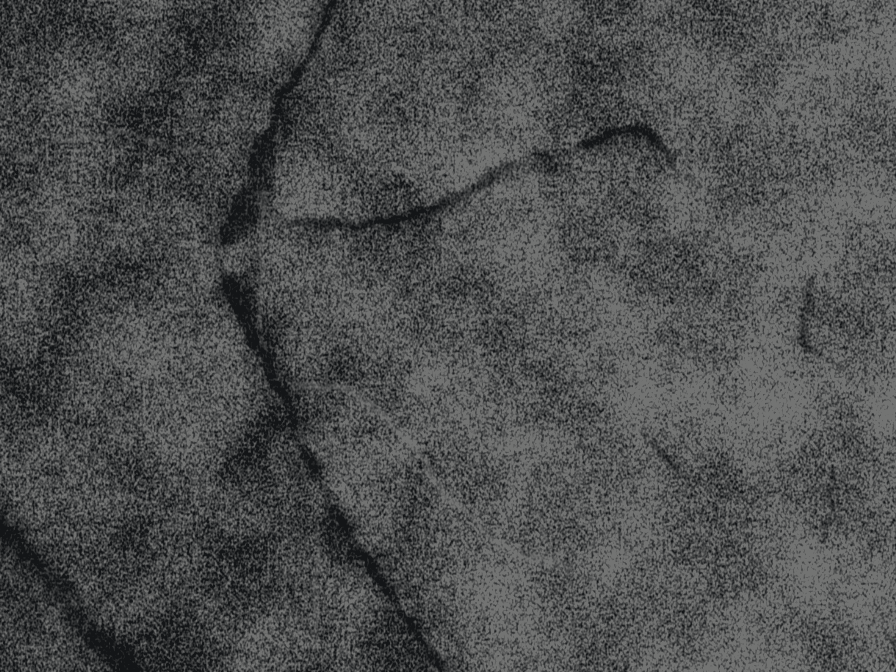
This texture is drawn by a Shadertoy shader. Its source:

```glsl
// Dark slate face: fine speckled grain over soft mottling, split by ragged cracks
// and pale veins. Gradient noise makes the grain and mottling and also bends the
// curves of the cracks; a single grey tone is then tinted cool in the darks.

const vec3  DARK_SLATE  = vec3(0.075, 0.083, 0.090);
const vec3  PALE_SLATE  = vec3(0.452, 0.455, 0.452);
const float BASE_TONE   = 0.338;   // mean brightness before cracks
const float SIDE_LIGHT  = 0.105;   // brightening toward the right
const float MOTTLE_AMP  = 0.155;
const float MOTTLE_FREQ = 6.0;
const float GRAIN_AMP   = 0.30;
const float GRAIN_FREQ  = 217.0;   // grains per canvas height
const float CRACK_DEPTH = 0.17;
const float VEIN_GLOW   = 0.085;

// Short hairline cracks, each as start.xy, end.xy
const vec4 HAIRLINES[5] = vec4[5](
    vec4(1.200, 0.585, 1.195, 0.500), vec4(1.195, 0.500, 1.270, 0.440),
    vec4(1.240, 0.300, 1.225, 0.170), vec4(0.955, 0.350, 1.025, 0.280),
    vec4(1.300, 0.100, 1.335, 0.040));

vec2 gradientAt(vec2 cell) {
    vec3 h = fract(cell.xyx * vec3(0.1031, 0.1030, 0.0973));
    h += dot(h, h.yzx + 33.33);
    float angle = 6.2832 * fract((h.x + h.y) * h.z);
    return vec2(cos(angle), sin(angle));
}

float gradientNoise(vec2 p) {
    vec2 i = floor(p), f = p - i;
    vec2 u = f * f * f * (f * (f * 6.0 - 15.0) + 10.0);
    vec2 e = vec2(1.0, 0.0);
    float low  = mix(dot(gradientAt(i), f), dot(gradientAt(i + e), f - e), u.x);
    float high = mix(dot(gradientAt(i + e.yx), f - e.yx),
                     dot(gradientAt(i + e.xx), f - e.xx), u.x);
    return mix(low, high, u.y);
}

float mottling(vec2 p) {
    float sum = 0.0, gain = 1.0;
    for (int i = 0; i < 5; i++) {
        sum += gain * gradientNoise(p);
        p = mat2(1.6, 1.2, -1.2, 1.6) * p + 17.3;
        gain *= 0.72;
    }
    return sum;
}

float grain(vec2 p) {
    vec2 q = p * vec2(1.12, 0.88) * GRAIN_FREQ;
    return gradientNoise(q + 5.37)
         + 0.75 * gradientNoise(mat2(0.8, 0.6, -0.6, 0.8) * q * 1.37 + 41.7)
         + 0.50 * gradientNoise(q * 0.43 + 83.1);
}

// Soft stroke of half width w around distance d
float stroke(float d, float w) {
    return 1.0 - smoothstep(0.15 * w, w, abs(d));
}

// Soft window that is 1 between a and b
float span(float v, float a, float b, float soft) {
    return smoothstep(a - soft, a + soft, v) * (1.0 - smoothstep(b - soft, b + soft, v));
}

float segmentDistance(vec2 p, vec2 a, vec2 b) {
    vec2 ab = b - a;
    return length(p - a - ab * clamp(dot(p - a, ab) / dot(ab, ab), 0.0, 1.0));
}

void mainImage(out vec4 fragColor, in vec2 fragCoord) {
    vec2 p = fragCoord / iResolution.y;

    // Ragged coordinates for every crack and vein
    vec2 q = p + 0.020 * vec2(gradientNoise(p * 9.0), gradientNoise(p * 9.0 + 31.0))
               + 0.011 * vec2(gradientNoise(p * 31.0 + 7.0), gradientNoise(p * 31.0 + 53.0));
    float patchy = smoothstep(-0.30, 0.25, gradientNoise(p * 17.0 + 11.0));

    // Main crack bows to the left and runs the full height
    float bow = abs(q.y - 0.62);
    float side = q.x - (0.325 + 0.35 * bow + 0.30 * bow * bow);
    float crack = stroke(side, 0.013) * mix(0.5, 1.0, patchy);
    crack += 0.55 * stroke(side, 0.055) * patchy;
    crack += 0.45 * span(side, 0.0, 0.055, 0.01) * span(q.y, 0.50, 0.80, 0.05) * patchy;

    // Side branch climbs to a peak, then falls away
    float branchY = 0.67 + 0.13 * smoothstep(0.53, 0.94, q.x)
                  - 0.085 * smoothstep(0.94, 1.08, q.x);
    float branch = stroke(q.y - branchY, 0.012) + 0.5 * stroke(q.y - branchY + 0.012, 0.032);
    crack += branch * span(q.x, 0.42, 1.06, 0.06) * mix(0.3, 0.9, patchy);

    // Broad diagonal cleft in the lower left corner
    float cleft = dot(q - vec2(0.0, 0.225), vec2(0.755, 0.656));
    crack += 0.75 * stroke(cleft, 0.030) + 0.35 * span(cleft, -0.08, 0.0, 0.02);

    // Scattered hairlines
    for (int i = 0; i < 5; i++) {
        float d = segmentDistance(q, HAIRLINES[i].xy, HAIRLINES[i].zw);
        crack += (0.65 * stroke(d, 0.008) + 0.25 * stroke(d, 0.025)) * mix(0.4, 1.0, patchy);
    }

    // Pale veins
    float slopeVein = q.y - 0.42 + 0.26 * smoothstep(0.50, 0.80, q.x);
    float arcVein = q.y - 0.795 + (q.x - 0.18) * (q.x - 0.18);
    float vein = stroke(slopeVein, 0.011) * span(q.x, 0.43, 0.84, 0.02)
               + 0.8 * stroke(arcVein, 0.008) * span(q.x, 0.02, 0.32, 0.02)
               + 0.8 * stroke(q.x - 0.39, 0.006) * span(q.y, 0.45, 0.72, 0.03)
               + 0.8 * stroke(q.x - 0.475, 0.007) * span(q.y, 0.04, 0.22, 0.02);

    // Sunken slab left of the crack's lower half
    float slab = smoothstep(-0.02, 0.05, 0.41 - 0.75 * (0.42 - q.x) - q.y)
               * (1.0 - smoothstep(-0.02, 0.03, side));

    float tone = BASE_TONE + SIDE_LIGHT * (p.x - 0.667) - 0.035 * smoothstep(0.5, 1.0, p.y);
    tone += MOTTLE_AMP * mottling(p * MOTTLE_FREQ) - 0.065 * slab;
    tone += VEIN_GLOW * vein - CRACK_DEPTH * min(crack, 1.25);
    tone += GRAIN_AMP * grain(p) * (1.0 - 0.35 * min(crack, 1.0)) * (1.0 - 0.4 * min(vein, 1.0));

    float level = clamp((tone - DARK_SLATE.g) / (PALE_SLATE.g - DARK_SLATE.g), 0.0, 1.0);
    fragColor = vec4(mix(DARK_SLATE, PALE_SLATE, level), 1.0);
}
```
